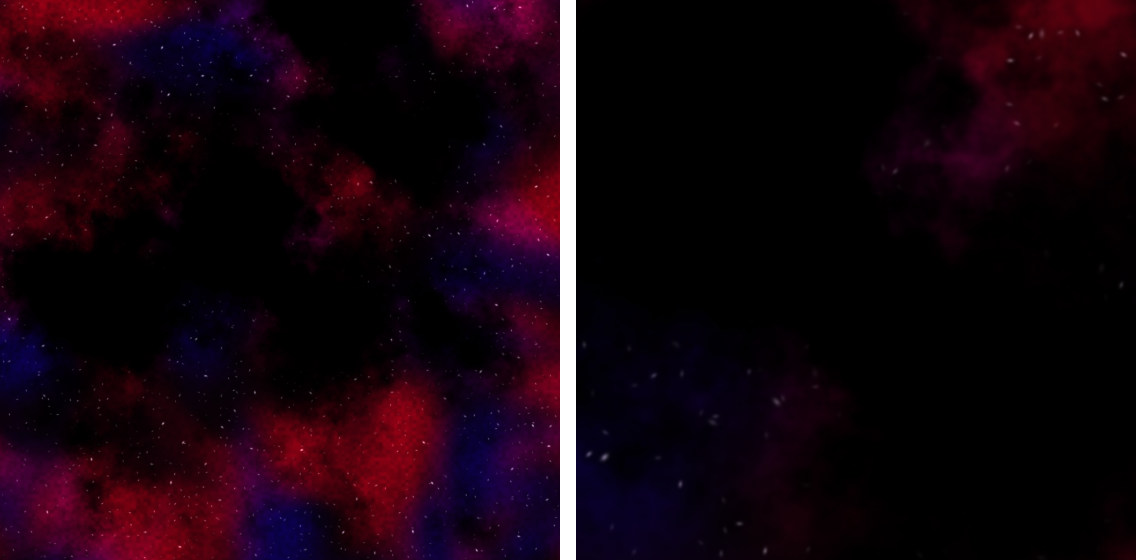
Left, the full canvas; right, a detail of the centre.
Give the GLSL for this texture, as a Shadertoy shader.

```glsl
// A deep-space nebula: soft red and violet gas behind ragged black dust.
// Gas is layered warped sines, dust is fractal noise shaped by broad voids,
// and small, slightly stretched stars are scattered one per grid cell.

float hash(vec2 p) {
    vec3 q = fract(vec3(p.xyx) * 0.1031);
    q += dot(q, q.yzx + 33.33);
    return fract((q.x + q.y) * q.z);
}

float valueNoise(vec2 p) {
    vec2 cell = floor(p), f = fract(p);
    f = f * f * f * (f * (f * 6.0 - 15.0) + 10.0);
    float low = mix(hash(cell), hash(cell + vec2(1, 0)), f.x);
    float high = mix(hash(cell + vec2(0, 1)), hash(cell + vec2(1, 1)), f.x);
    return mix(low, high, f.y);
}

// Ragged dust, rotated at every octave to hide the lattice
float dustNoise(vec2 p) {
    float sum = 0.0, total = 0.0, amp = 1.0;
    for (int i = 0; i < 7; i++) {
        sum += amp * valueNoise(p);
        total += amp;
        amp *= 0.62;
        p = mat2(1.6, 1.2, -1.2, 1.6) * p + 17.3;
    }
    return sum / total;
}

// Smooth gas from layered sines, roughly 0 to 1
float gas(vec2 p) {
    float sum = 0.0, amp = 0.5;
    for (int i = 0; i < 4; i++) {
        p = mat2(1.2, 0.9, -0.9, 1.2) * p;
        p += 0.6 * sin(p.yx * 0.7 + float(i));
        sum += amp * sin(p.x) * cos(p.y);
        amp *= 0.6;
    }
    return 0.5 + 0.6 * sum;
}

// Soft elliptical region
float softEllipse(vec2 uv, vec2 center, vec2 size) {
    vec2 q = (uv - center) / size;
    return exp(-dot(q, q));
}

// One layer of stars; radius is in canvas units
float stars(vec2 uv, float cells, float radius, float share, float seed) {
    vec2 id = floor(uv * cells);
    vec2 key = id + seed;
    vec2 jitter = 0.2 + 0.6 * vec2(hash(key + 3.1), hash(key + 7.7));
    vec2 d = uv - (id + jitter) / cells;
    float angle = 6.283 * hash(key + 11.9);
    d = mat2(cos(angle), sin(angle), -sin(angle), cos(angle)) * d;
    d.x *= 0.65;
    float shine = pow(hash(key + 23.3), 2.0);
    return step(hash(key), share) * (0.2 + 0.8 * shine)
         * exp(-dot(d, d) / (radius * radius));
}

void mainImage(out vec4 fragColor, in vec2 fragCoord) {
    vec2 uv = fragCoord / iResolution.xy;

    // Broad arrangement: dark middle, open gas below and along the edges
    float openness = 0.10
        - 0.30 * softEllipse(uv, vec2(0.60, 0.59), vec2(0.27, 0.23))
        - 0.24 * softEllipse(uv, vec2(0.15, 0.44), vec2(0.18, 0.10))
        - 0.20 * softEllipse(uv, vec2(0.63, 0.04), vec2(0.12, 0.14))
        - 0.18 * softEllipse(uv, vec2(0.60, 1.00), vec2(0.12, 0.08))
        + 0.20 * softEllipse(uv, vec2(0.30, 0.12), vec2(0.30, 0.18))
        + 0.16 * softEllipse(uv, vec2(0.00, 0.85), vec2(0.13, 0.25))
        + 0.14 * softEllipse(uv, vec2(1.00, 0.70), vec2(0.16, 0.35));
    float dust = dustNoise(uv * 4.5 + 5.2);
    float clearing = smoothstep(0.41, 0.74, dust + openness);

    // Red and blue gas vary on their own, giving crimson, violet and indigo
    float red = 0.04 + 0.48 * smoothstep(0.2, 0.95, gas(uv * 7.0 + 1.7));
    float blue = 0.02 + 0.28 * smoothstep(0.3, 1.0, gas(uv * 6.5 + 24.0));
    float grain = 0.85 + 0.3 * valueNoise(uv * 150.0);
    vec3 color = vec3(red, 0.004, blue + 0.10 * red) * clearing * grain;

    // Stars fade inside the dust
    float starLight = 0.75 * stars(uv, 32.0, 0.0016, 0.28, 4.0)
                    + 0.38 * stars(uv, 75.0, 0.0012, 0.25, 90.0);
    color += vec3(0.85, 0.80, 0.88) * starLight * smoothstep(0.0, 0.35, clearing);

    fragColor = vec4(color, 1.0);
}
```
